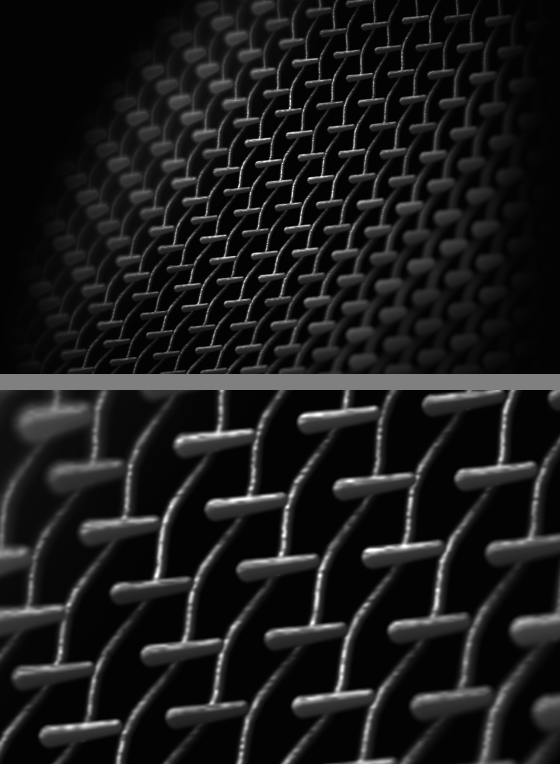
Top: the whole. Bottom: its middle third, enlarged.
Write a Shadertoy shader that draws this texture.

```glsl
const float VIEW_HEIGHT = 5.14;                 // canvas height in plane units
const vec2 CENTRE_SHIFT = vec2(0.0, 0.04);
const vec2 FOCUS_NORMAL = vec2(0.82, -0.57);    // across the sharp band
const vec2 FOCUS_ALONG = vec2(0.57, 0.82);
const vec2 LIGHT_DIR = vec2(-0.45, 0.89);
const vec3 BACKDROP = vec3(0.012);
const vec3 METAL = vec3(1.0);
const float BAR_HALF = 0.15;
const float BAR_RADIUS = 0.044;
const float STRAND_RADIUS = 0.027;
const float STRAND_BULGE = 0.085;
const int STRAND_STEPS = 7;
const float EDGE_BLUR = 0.013;
const float HAZE = 0.075;
const float PI = 3.14159;

float hash(vec2 p) {
    vec3 q = fract(p.xyx * vec3(0.1031, 0.1030, 0.0973));
    q += dot(q, q.yzx + 33.33);
    return fract((q.x + q.y) * q.z);
}

float noise(vec2 p) {
    vec2 c = floor(p), f = fract(p);
    f *= f * (3.0 - 2.0 * f);
    return mix(mix(hash(c), hash(c + vec2(1, 0)), f.x),
               mix(hash(c + vec2(0, 1)), hash(c + vec2(1, 1)), f.x), f.y);
}

// Curved weave: column in x, row in y
vec2 weaveCoord(vec2 p) {
    float xx = p.x * p.x, xy = p.x * p.y, yy = p.y * p.y;
    return vec2(1.64 * p.x + 0.74 * p.y + 0.07 * xx - 0.10 * xy + 0.085 * yy,
                2.08 * p.x - 2.40 * p.y - 0.14 * xx + 0.16 * xy + 0.064 * yy);
}

// Local map from weave steps back to the plane
mat2 weaveToPlane(vec2 p) {
    vec2 columnGrad = vec2(1.64 + 0.14 * p.x - 0.10 * p.y, 0.74 - 0.10 * p.x + 0.17 * p.y);
    vec2 rowGrad = vec2(2.08 - 0.28 * p.x + 0.16 * p.y, -2.40 + 0.16 * p.x + 0.128 * p.y);
    return inverse(transpose(mat2(columnGrad, rowGrad)));
}

// Offset from the nearest point of a segment, and the position along it
vec3 segmentOffset(vec2 p, vec2 a, vec2 b) {
    vec2 ab = b - a;
    float h = clamp(dot(p - a, ab) / dot(ab, ab), 0.0, 1.0);
    return vec3(p - a - ab * h, h);
}

float cover(float dist, float blur) {
    return 1.0 - smoothstep(-blur, blur, dist);
}

vec2 strandPoint(vec2 span, float t) {
    float wave = sin(PI * t);
    return span * t - vec2(STRAND_BULGE * wave * wave, 0.0);
}

void mainImage(out vec4 fragColor, in vec2 fragCoord) {
    vec2 p = (fragCoord - 0.5 * iResolution.xy) / iResolution.y * VIEW_HEIGHT - CENTRE_SHIFT;

    // Focus falls off on either side of a diagonal band
    float across = dot(p, FOCUS_NORMAL), along = dot(p, FOCUS_ALONG);
    float farBlur = 1.0 - smoothstep(-1.9, -0.4, across);
    float nearBlur = smoothstep(0.3, 2.6, across);
    float blur = EDGE_BLUR + 0.065 * farBlur + 0.04 * nearBlur;
    float sharp = (1.0 - nearBlur) * (1.0 - 0.75 * farBlur);

    float barHalf = BAR_HALF - 0.08 * farBlur - 0.05 * nearBlur;
    float barRadius = BAR_RADIUS + 0.04 * farBlur + 0.06 * nearBlur;
    float strandRadius = STRAND_RADIUS + 0.022 * farBlur + 0.04 * nearBlur;
    float scratches = mix(1.0, 0.45 + 1.1 * noise(p * vec2(28.0, 60.0)), sharp);

    vec2 weave = weaveCoord(p), home = round(weave);
    mat2 toPlane = weaveToPlane(p);
    vec2 span = toPlane * vec2(-1.0, 1.0);
    float strandGlow = 0.0, barGlow = 0.0, barCover = 0.0;

    for (int column = -1; column <= 2; column++)
    for (int row = -2; row <= 1; row++) {
        vec2 cell = home + vec2(column, row);
        vec2 local = toPlane * (weave - cell);
        float wear = 0.8 + 0.4 * hash(cell + 50.0);
        local += 0.02 * (vec2(hash(cell + 81.0), hash(cell + 137.0)) - 0.5);

        // S-shaped strand descending to the next crossing
        vec3 nearest = vec3(9.0);
        vec2 start = vec2(0.0);
        for (int i = 1; i <= STRAND_STEPS; i++) {
            vec2 end = strandPoint(span, float(i) / float(STRAND_STEPS));
            vec3 piece = segmentOffset(local, start, end);
            piece.z = (float(i - 1) + piece.z) / float(STRAND_STEPS);
            if (dot(piece.xy, piece.xy) < dot(nearest.xy, nearest.xy)) nearest = piece;
            start = end;
        }
        float streak = nearest.x / strandRadius + 0.25;
        float shade = mix(0.10, 0.24, nearBlur) + 0.5 * sharp * scratches * exp(-5.0 * streak * streak);
        shade *= mix(0.3, 1.0, smoothstep(0.12, 0.55, nearest.z));
        strandGlow = max(strandGlow, wear * shade * cover(length(nearest.xy) - strandRadius, blur));

        // Tapered crossing bar with a lit upper edge
        vec3 bar = segmentOffset(local, vec2(-barHalf, -0.02), vec2(barHalf, 0.025));
        float radius = barRadius * (1.1 - 0.35 * bar.z);
        float dist = length(bar.xy);
        float facing = dot(bar.xy, LIGHT_DIR) / radius;
        float rim = (dist - 0.85 * radius) / (0.3 * radius);
        shade = mix(0.17, 0.36, nearBlur) * (1.0 + 0.35 * clamp(facing, -1.0, 1.0));
        shade += 0.5 * sharp * scratches * smoothstep(0.0, 0.9, facing);
        shade += farBlur * (0.08 + 0.12 * exp(-rim * rim));
        float mask = cover(dist - radius, blur);
        barGlow = max(barGlow, wear * shade * mask);
        barCover = max(barCover, mask);
    }

    // Light pool, curved silhouette and right-hand falloff
    float light = exp(-0.15 * across * across - 0.085 * along * along);
    float silhouette = -3.2 + 0.46 * p.y + 0.09 * p.y * p.y;
    light *= smoothstep(-0.15, 0.9, p.x - silhouette);
    light *= 1.0 - smoothstep(2.6, 3.85, p.x);

    float glow = strandGlow * (1.0 - barCover) + barGlow + HAZE * farBlur;
    fragColor = vec4(BACKDROP + METAL * glow * light * 1.1, 1.0);
}
```
